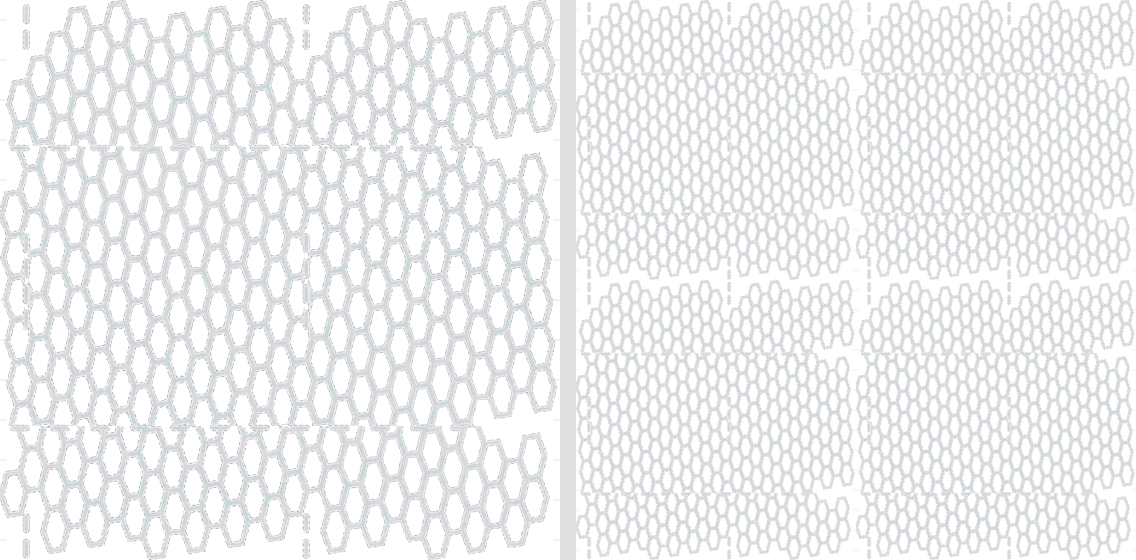
Left: one tile. Right: repeated 2 by 2.
Give the GLSL for this pattern, as a WebGL 2 fragment shader.

```glsl
#version 300 es
precision highp float;

uniform vec2 u_resolution;
out vec4 outColor;

const float TAU = 6.2831853;
const float SIDE = 768.0;                 // design units across the canvas
const float TILE = 384.0;                 // mesh patch size, two per side
const float COLUMNS = 14.0;               // cell columns per patch
const float COLUMN_SLIP = 6.0;            // rows lost over those columns
const vec2 ROW_STEP = vec2(2.6, 58.0);    // one cell down
const vec2 COLUMN_STEP = (vec2(TILE, 0.0) + COLUMN_SLIP * ROW_STEP) / COLUMNS;
const vec2 CELL_ORIGIN = vec2(359.0, 333.0);
const vec2 SEAM = vec2(36.0, 200.0);      // where patches meet, y downward
const float WALL_HALF = 2.4;
const float WALL_INSET = 1.0;
const float WOBBLE = 0.45;
const vec3 PAPER = vec3(1.0);
const vec3 PALE = vec3(0.91);
const vec3 GREY = vec3(0.85, 0.85, 0.86);
const vec3 COOL = vec3(0.81, 0.84, 0.86);
const vec3 TEAL = vec3(0.77, 0.84, 0.84);
const vec3 LILAC = vec3(0.83, 0.81, 0.85);
const vec3 OUTLINE = vec3(0.64, 0.65, 0.67);

// Layered sines with whole frequencies, so they wrap at the canvas edge
float waves(vec2 p, float freq, float phase) {
    vec2 a = p * TAU / SIDE;
    return 0.5 * sin(freq * a.x + 2.0 * sin((freq + 3.0) * a.y + phase))
         + 0.5 * sin((freq + 2.0) * a.y + 2.0 * sin((freq - 1.0) * a.x - phase));
}

float wrapOffset(float x, float period) {
    return mod(x + 0.5 * period, period) - 0.5 * period;
}

float smoothMax(float a, float b, float k) {
    float h = max(k - abs(a - b), 0.0) / k;
    return max(a, b) + 0.25 * k * h * h;
}

// Row of rounded strokes centred in each period
float strokes(float along, float across, float period, float halfLength, float radius) {
    float x = max(abs(mod(along, period) - 0.5 * period) - halfLength, 0.0);
    return length(vec2(x, across)) - radius;
}

// Ragged outline of the sheet, decided per cell centre
bool keepsCell(vec2 c) {
    float x = mod(c.x - 10.0, TILE);
    float y = mod(c.y - SEAM.y, TILE);
    float top = max(30.0, 118.0 - 1.2 * x);
    float bottom = x < 45.0 ? 700.0 : 735.0;
    float right = (y > 347.0 || y < 20.0) ? 640.0 : 748.0;
    return c.y > top && c.y < bottom && c.x > 19.0 && c.x < right;
}

float edgeDistance(vec2 v, vec2 k) {
    return (abs(dot(v, k)) - 0.5) / length(k);
}

// Distance to the walls of the kept cells in one patch row
float meshDistance(vec2 q, float bandTop) {
    mat2 lattice = mat2(COLUMN_STEP, ROW_STEP);
    mat2 inv = inverse(lattice);
    vec2 rowS = vec2(inv[0][0], inv[1][0]);
    vec2 rowT = vec2(inv[0][1], inv[1][1]);
    vec2 base = floor(inv * (q - CELL_ORIGIN) + 0.5);
    float d = 100.0;
    for (int j = -1; j <= 1; j++) {
        for (int i = -1; i <= 1; i++) {
            vec2 c = CELL_ORIGIN + lattice * (base + vec2(i, j));
            if (!keepsCell(c + vec2(0.0, bandTop))) continue;
            vec2 v = q - c;
            float hex = max(edgeDistance(v, rowS + 0.5 * rowT),
                        max(edgeDistance(v, rowT + 0.5 * rowS),
                            edgeDistance(v, 0.5 * (rowS - rowT))));
            d = min(d, abs(hex + WALL_INSET) - WALL_HALF);
        }
    }
    return d;
}

void main() {
    vec2 p = gl_FragCoord.xy / u_resolution * SIDE;
    p.y = SIDE - p.y;
    float aa = 0.75 * SIDE / min(u_resolution.x, u_resolution.y);

    float bandTop = floor((p.y - SEAM.y) / TILE) * TILE + SEAM.y;
    vec2 q = vec2(p.x, p.y - bandTop);
    float d = meshDistance(q, bandTop) + WOBBLE * waves(p, 61.0, 1.0);

    // Cuts and loose wall ends along the seams
    float rowSeam = wrapOffset(p.y - SEAM.y, TILE);
    float rowGap = 1.6 + 1.4 * sin(p.x * TAU * COLUMNS / TILE);
    d = smoothMax(d, rowGap - abs(rowSeam), 2.0);
    if (p.x < 640.0)
        d = min(d, strokes(p.x, rowSeam - 3.0, TILE / 7.0, 9.0, 2.8));
    float columnSeam = wrapOffset(p.x - SEAM.x, TILE);
    float beyond = max(abs(q.y - 186.0) - 70.0, 0.0);
    d = smoothMax(d, 4.0 - length(vec2(columnSeam, beyond)), 2.0);
    if (beyond <= 0.0)
        d = min(d, strokes(q.y - 116.0, columnSeam, 35.0, 9.0, 3.2));

    // Mottled wall colours
    vec3 wall = mix(GREY, COOL, smoothstep(-0.2, 0.5, waves(p, 9.0, 0.4)));
    wall = mix(wall, TEAL, 0.9 * smoothstep(0.1, 0.6, waves(p, 17.0, 2.1)));
    wall = mix(wall, LILAC, 0.9 * smoothstep(0.1, 0.6, waves(p, 23.0, 4.3)));
    wall = mix(wall, PALE, smoothstep(-2.2, 0.2, d));
    vec3 color = mix(PAPER, wall, 1.0 - smoothstep(-aa, aa, d));

    // Thin broken outline and the faint dashes at the side edges
    float dots = 0.45 + 0.4 * waves(p, 97.0, 3.0);
    float line = 1.0 - smoothstep(0.2, 0.4 + aa, abs(d - 1.0));
    color = mix(color, OUTLINE, line * dots);
    float dash = strokes(p.y, wrapOffset(p.x, SIDE), SIDE / 14.0, 0.0, 0.6);
    dash = max(abs(mod(p.y, SIDE / 14.0) - 0.5 * SIDE / 14.0) - 0.5, abs(wrapOffset(p.x, SIDE)) - 9.0);
    color = mix(color, GREY, 1.0 - smoothstep(-aa, aa, dash));
    outColor = vec4(color, 1.0);
}
```
